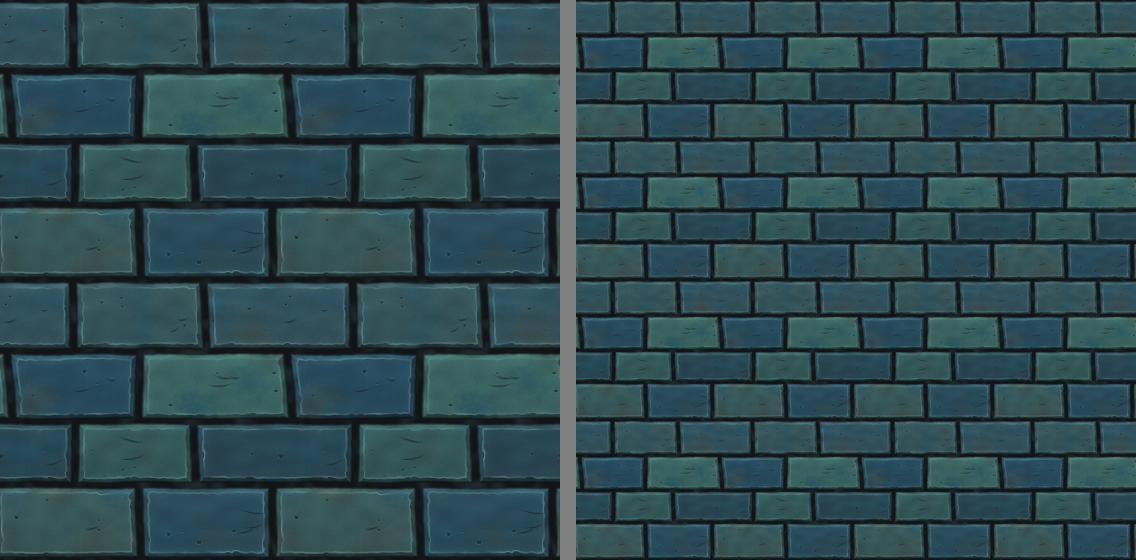
Left: one tile. Right: repeated 2 by 2.
A WebGL 2 fragment shader for this texture:

```glsl
#version 300 es
precision highp float;
// Weathered blue-green brick wall: a cell of four uneven rows, two bricks each,
// repeated in both directions. Edge distances give joints, mitred bevels and lit
// rims; wrapping gradient noise and hashed marks add paint, chips and scratches.

uniform vec2 u_resolution;
out vec4 outColor;

const float REPEATS = 2.0;
// Layout in units of one cell, rows from the top down
const float ROW_EDGE[5] = float[](0.0, 0.255, 0.505, 0.733, 1.0);
const vec2 JOINTS[4] = vec2[](vec2(0.262, 0.733), vec2(0.036, 0.497),
                              vec2(0.268, 0.695), vec2(0.498, 0.974));
const vec2 LEAN[4] = vec2[](vec2(0.004, 0.012), vec2(0.022, -0.006),
                            vec2(-0.004, 0.010), vec2(0.008, -0.004));
const vec2 GAP = vec2(0.011, 0.009);
const vec2 BEVEL = vec2(0.020, 0.017);
const float CORNER = 0.008;
const float RIM_WIDTH = 0.0055;
const int MARKS = 4;
// Two face colours for each row
const vec3 FACE[8] = vec3[](
  vec3(0.21, 0.33, 0.35), vec3(0.20, 0.32, 0.36),
  vec3(0.15, 0.29, 0.36), vec3(0.23, 0.39, 0.38),
  vec3(0.20, 0.34, 0.34), vec3(0.16, 0.27, 0.32),
  vec3(0.16, 0.29, 0.35), vec3(0.22, 0.34, 0.35));
const vec3 BLUE_STAIN = vec3(0.13, 0.31, 0.38);
const vec3 BROWN_STAIN = vec3(0.25, 0.30, 0.29);
const vec3 RIM_LIGHT = vec3(0.35, 0.53, 0.52);
const vec3 JOINT_DARK = vec3(0.07, 0.08, 0.09);
const vec3 JOINT_LIGHT = vec3(0.12, 0.16, 0.18);

vec2 hash2(vec2 p) {
  vec3 q = fract(p.xyx * vec3(0.1031, 0.1030, 0.0973));
  q += dot(q, q.yzx + 33.33);
  return fract((q.xx + q.yz) * q.zy);
}

float corner(vec2 cell, vec2 offset, vec2 f, vec2 period) {
  float angle = 6.2832 * hash2(mod(cell + offset, period) + period).x;
  return dot(vec2(cos(angle), sin(angle)), f - offset);
}

// Gradient noise that wraps once per cell
float noise(vec2 p, vec2 period) {
  vec2 i = floor(p * period), f = fract(p * period);
  vec2 s = f * f * f * (f * (f * 6.0 - 15.0) + 10.0);
  vec2 o = vec2(1.0, 0.0);
  return mix(mix(corner(i, o.yy, f, period), corner(i, o.xy, f, period), s.x),
             mix(corner(i, o.yx, f, period), corner(i, o.xx, f, period), s.x), s.y);
}

// Distance inward from a rounded corner, given the distances to its two sides
float roundedInset(vec2 e, float r) {
  vec2 k = r - e;
  return r - length(max(k, 0.0)) - min(max(k.x, k.y), 0.0);
}

void main() {
  vec2 uv = gl_FragCoord.xy / u_resolution;
  vec2 p = vec2(uv.x, 1.0 - uv.y) * REPEATS;
  float aa = REPEATS / min(u_resolution.x, u_resolution.y);
  float rough = noise(p, vec2(45.0));
  vec2 q = p + 0.006 * vec2(noise(p, vec2(7.0)), noise(p, vec2(6.0, 9.0)));
  q.y = fract(q.y);

  // Find the brick and the position inside it
  int row = 0;
  for (int i = 1; i < 4; i++) row += int(step(ROW_EDGE[i], q.y));
  float top = ROW_EDGE[row], height = ROW_EDGE[row + 1] - top;
  vec2 joint = JOINTS[row] + LEAN[row] * ((q.y - top) / height - 0.5);
  float x = fract(q.x - joint.x), span = joint.y - joint.x;
  bool second = x >= span;
  vec2 size = vec2(second ? 1.0 - span : span, height);
  vec2 local = vec2(second ? x - span : x, q.y - top);
  int id = row * 2 + int(second);
  vec2 edge = min(local, size - local) - GAP;
  float body = roundedInset(edge, CORNER) + 0.002 * rough;
  float face = roundedInset(edge - BEVEL, CORNER) + 0.004 * rough;

  // Chips bitten out of the four sides, pits and tapered scratches on the face
  float pits = 0.0, glints = 0.0, scratches = 0.0;
  for (int i = 0; i < 2 * MARKS; i++) {
    vec2 h = hash2(vec2(id * 17 + 5, i * 11 + 3));
    vec2 g = hash2(vec2(i * 13 + 41, id * 19 + 7));
    int side = i % 4;
    vec2 inset = GAP + BEVEL - 0.003;
    vec2 at = mix(inset, size - inset, side < 2 ? vec2(h.x, side) : vec2(side - 2, h.x));
    vec2 stretch = side < 2 ? vec2(0.6, 1.3) : vec2(1.3, 0.6);
    float chip = length((local - at) * stretch) - mix(0.004, 0.012, g.x) + 0.005 * rough;
    face = min(face, chip);
    if (i >= MARKS) continue;
    vec2 d = local - mix(vec2(0.05), size - 0.05, h);
    float pit = length(d * vec2(0.8, 1.3)) - mix(0.002, 0.006, g.y) + 0.004 * rough;
    pits = max(pits, smoothstep(aa, -aa, pit));
    glints = max(glints, smoothstep(0.003, 0.0, abs(pit - 0.002)) * step(0.0, d.y));
    d = local - mix(vec2(0.06), size - 0.06, g.yx);
    float reach = mix(0.012, 0.036, h.y), along = d.x / reach;
    float across = d.y + d.x * (g.x - 0.4) * 0.8 + 0.004 * along * along;
    float stroke = abs(across) - 0.0025 * (1.0 - along * along);
    scratches = max(scratches, smoothstep(aa, -aa, stroke) * step(0.45, g.y));
  }

  // Painted face: broad stains, brush strokes and fine grain
  float stain = noise(p + 0.05 * rough, vec2(5.0, 6.0));
  float brush = noise(p, vec2(11.0, 19.0));
  vec3 paint = mix(FACE[id], BLUE_STAIN, 0.55 * smoothstep(0.05, 0.5, stain));
  paint = mix(paint, BROWN_STAIN, 0.5 * smoothstep(0.1, 0.5, -stain));
  paint *= 1.04 + 0.13 * brush + 0.05 * noise(p, vec2(120.0)) - 0.10 * local.y / height;

  // Bevels lit from above, with mitred corners
  float sideShade = local.x < 0.5 * size.x ? 0.86 : 0.70;
  float flatShade = local.y < 0.5 * height ? 1.05 : 0.58;
  float mitre = edge.x - edge.y;
  float lit = mix(sideShade, flatShade, smoothstep(-aa, aa, mitre));
  vec3 color = mix(paint * (lit + 0.2 * brush), paint, smoothstep(-aa, aa, face));
  float rim = 1.0 - smoothstep(0.0, RIM_WIDTH, abs(face - 0.001));
  float worn = clamp(0.55 + 0.9 * noise(p, vec2(13.0)), 0.15, 0.95);
  color = mix(color, RIM_LIGHT, rim * worn * mix(0.55, 0.85, lit));
  color += 0.03 * exp(-max(face, 0.0) / 0.012);
  float seam = smoothstep(0.004, 0.0, abs(mitre)) * smoothstep(0.0, -0.004, face);
  color = mix(color, RIM_LIGHT, 0.3 * seam);
  color = mix(color, RIM_LIGHT, 0.35 * glints * smoothstep(0.0, 0.01, face));
  color = mix(color, JOINT_LIGHT, 0.8 * max(pits, scratches));

  // Dark outline, then the joints
  color *= mix(0.45, 1.0, smoothstep(0.0, 0.009, body));
  vec3 mortar = mix(JOINT_DARK, JOINT_LIGHT, smoothstep(-0.1, 0.6, noise(p, vec2(17.0))));
  outColor = vec4(mix(mortar, color, smoothstep(-aa, aa, body)), 1.0);
}
```
